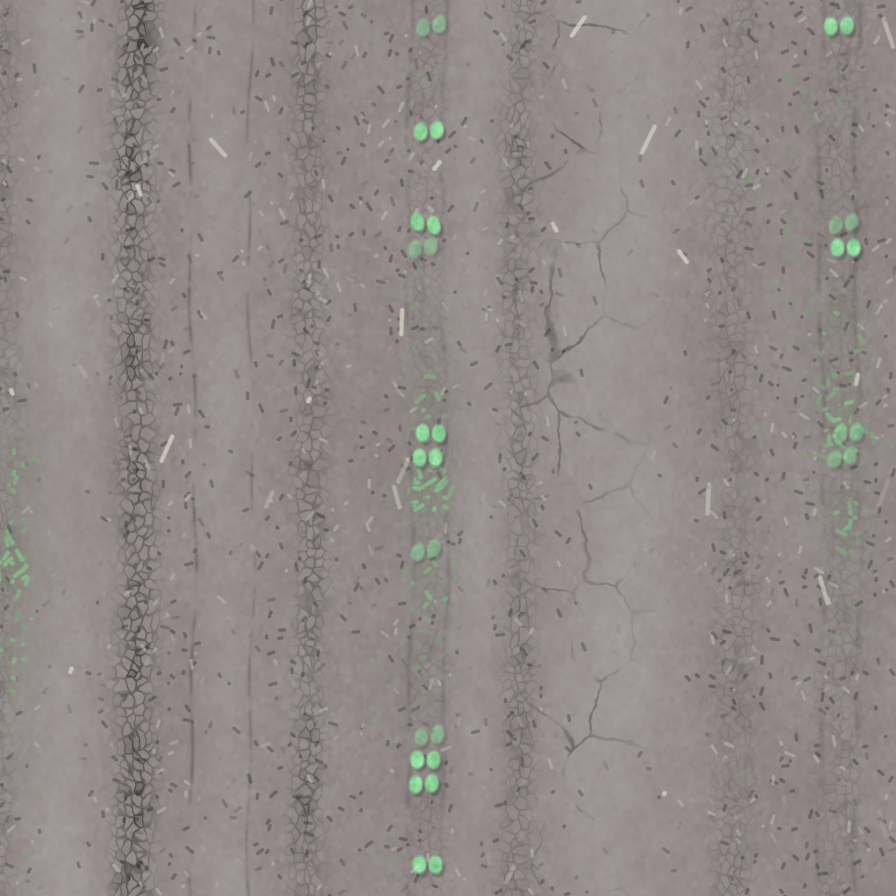
Give the GLSL for this texture, as a three.js fragment shader.

```glsl
varying vec2 vUv;

float hash(vec2 p) {
  return fract(sin(dot(p, vec2(127.1, 311.7))) * 43758.5);
}

vec2 hash2(vec2 p) {
  return vec2(hash(p), hash(p + 19.7));
}

float band(float x, float center, float width) {
  float d = (x - center) / width;
  return exp(-d * d);
}

// Layered, rotated sines
float waves(vec2 p) {
  float sum = 0.0, amp = 0.6;
  for (int i = 0; i < 5; i++) {
    sum += amp * sin(p.x + 1.4 * sin(p.y * 0.7)) * sin(p.y + 1.2 * sin(p.x * 0.8));
    p = mat2(1.5, 1.1, -1.1, 1.5) * p + 1.3;
    amp *= 0.65;
  }
  return sum;
}

// Nearest distance, second distance, cell value
vec3 cellular(vec2 p) {
  vec3 c = vec3(8.0, 8.0, 0.0);
  for (float j = -1.0; j < 1.5; j++)
    for (float i = -1.0; i < 1.5; i++) {
      vec2 id = floor(p) + vec2(i, j);
      float d = length(id + hash2(id) - p);
      if (d < c.x) c = vec3(d, c.x, hash(id + 5.3));
      else c.y = min(c.y, d);
    }
  return c;
}

// Scattered rounded strokes, mostly upright when spread is small
float strokes(vec2 p, float cells, vec2 size, float density, float spread, float seed) {
  float mask = 0.0;
  for (float j = -1.0; j < 1.5; j++)
    for (float i = -1.0; i < 1.5; i++) {
      vec2 id = floor(p * cells) + vec2(i, j);
      vec2 r = hash2(id + seed);
      vec2 q = p - (id + 0.1 + 0.8 * r) / cells;
      float a = spread * (hash(id + seed + 7.1) - 0.5);
      q = mat2(cos(a), sin(a), -sin(a), cos(a)) * q;
      q.y -= clamp(q.y, -size.x * r.x, size.x * r.x);
      float shown = smoothstep(0.0, 0.12, density - hash(id + seed + 3.7));
      mask = max(mask, shown * (1.0 - smoothstep(0.4, 1.3, length(q) / size.y)));
    }
  return mask;
}

// Leaf pairs along the middle and right crop rows
float seedlings(vec2 p) {
  float mask = 0.0;
  for (float row = 1.0; row < 2.5; row++)
    for (float i = 0.0; i < 8.5; i++) {
      bool grows = row < 1.5 ? (mod(i, 3.0) < 1.5 || i > 7.5) : (mod(i, 2.0) < 0.5 && i > 3.5);
      if (!grows) continue;
      float pairs = row < 1.5 && i == 1.0 ? 3.0 : 1.0 + floor(2.0 * hash(vec2(i, row)));
      for (float k = 0.0; k < 2.5; k++) {
        if (k >= pairs) continue;
        vec2 r = hash2(vec2(i * 3.0 + k, row * 17.0));
        vec2 q = p - vec2(0.013 + 0.464 * row, 0.035 + 0.117 * i + 0.027 * (k - 0.5 * pairs + 0.5));
        q.x += 0.012 * (r.x - 0.5);
        q.y += 0.5 * (r.y - 0.5) * q.x;
        q.x = abs(q.x) - 0.009;
        float leaf = 1.0 - smoothstep(0.65, 1.15, length(q / vec2(0.0085, 0.011)));
        mask = max(mask, leaf * mix(0.55, 1.0, step(0.25, r.y)));
      }
    }
  return mask;
}

void main() {
  vec2 uv = vUv;
  float x = uv.x + 0.003 * sin(uv.y * 9.0 + 1.0) + 0.002 * sin(uv.y * 31.0);
  vec2 warped = uv + 0.006 * vec2(waves(uv * 35.0), waves(uv * 35.0 + 9.0));

  // Soil with smooth pale strips and fine grain
  float pale = band(x, 0.07, 0.04) + 0.7 * band(x, 0.25, 0.03) + 0.7 * band(x, 0.53, 0.03) + band(x, 0.69, 0.075);
  vec3 grain = cellular(uv * vec2(150.0, 125.0));
  float tone = 0.36 + 0.36 * pale + 0.16 * waves(uv * vec2(19.0, 9.0)) + 0.1 * waves(uv * 75.0);
  tone += (0.45 - 0.2 * pale) * (grain.z - 0.5) * (1.0 - grain.x);
  vec3 color = mix(vec3(0.53, 0.495, 0.49), vec3(0.645, 0.615, 0.61), tone);

  // Crumbled tracks
  float track = band(x, 0.152, 0.02) + 0.6 * band(x, 0.345, 0.018) + 0.45 * band(x, 0.58, 0.018);
  track += 0.3 * band(x, 0.82, 0.025) + 0.22 * band(x, 0.94, 0.03) + 0.22 * band(x, 0.477, 0.025) + 0.3 * band(x, 0.0, 0.02);
  track *= 0.85 + 0.4 * waves(uv * vec2(40.0, 22.0));
  track = clamp(track, 0.0, 1.0);
  vec3 clod = cellular(warped * vec2(100.0, 80.0));
  float gap = 1.0 - smoothstep(0.03, 0.35, clod.y - clod.x);
  color *= 1.0 - track * (0.05 + 0.34 * gap + 0.22 * smoothstep(0.6, 0.9, clod.z) - 0.1 * clod.z);

  // Long seams and branching cracks
  float seam = 0.7 * band(x, 0.215, 0.0022) + 0.5 * band(x, 0.28, 0.002) + 0.4 * band(x, 0.458, 0.003);
  seam += 0.4 * band(x, 0.496, 0.003) + 0.4 * band(x, 0.917, 0.003) + 0.4 * band(x, 0.957, 0.003);
  color *= 1.0 - 0.28 * seam * smoothstep(-0.5, 0.5, waves(uv * vec2(20.0, 28.0)));
  vec3 plate = cellular(warped * vec2(13.0, 12.0) + 2.0);
  float crack = 1.0 - smoothstep(0.01, 0.06, plate.y - plate.x);
  crack *= band(x, 0.645, 0.055) * smoothstep(-0.35, 0.5, waves(uv * 24.0 + 4.0));
  color *= 1.0 - 0.27 * crack;

  // Dark crumbs, pale chips and straw
  float rough = 1.0 - 0.75 * clamp(pale, 0.0, 1.0);
  color *= 1.0 - 0.25 * strokes(uv, 75.0, vec2(0.004, 0.0022), 0.3 * rough, 3.0, 11.0);
  color = mix(color, vec3(0.73, 0.71, 0.69), 0.6 * strokes(uv, 60.0, vec2(0.005, 0.002), 0.2 * rough, 2.5, 23.0));
  color = mix(color, vec3(0.83, 0.81, 0.77), 0.85 * strokes(uv, 15.0, vec2(0.017, 0.0028), 0.15, 1.6, 41.0));

  // Weeds gathered in tufts along each row
  float tufts = 0.0, strays = 0.5 * band(x, 0.87, 0.05);
  for (float row = 0.0; row < 2.5; row++) {
    float center = 0.013 + 0.464 * row;
    float clump = band(uv.y, 0.36 + 0.085 * row, 0.14) * (0.6 + 0.4 * sin(uv.y * 55.0 + row * 2.0));
    tufts += band(x, center, 0.025) * clump;
    strays += band(x, center - 0.025, 0.055);
  }
  strays *= smoothstep(-0.2, 0.9, waves(uv * vec2(25.0, 18.0) + 3.0));
  float density = 0.85 * tufts + 0.25 * strays + 0.02;
  float weeds = strokes(uv, 85.0, vec2(0.006, 0.0028), density, 5.0, 61.0);
  vec3 weedColor = mix(vec3(0.50, 0.59, 0.47), vec3(0.52, 0.76, 0.54), clamp(1.4 * tufts, 0.0, 1.0));
  color = mix(color, vec3(0.47, 0.52, 0.44), 0.4 * clamp(tufts, 0.0, 1.0));
  color = mix(color, weedColor, 0.8 * weeds);

  // Seedlings with a soft shadow
  color *= 1.0 - 0.22 * seedlings(uv + vec2(-0.003, 0.004));
  vec3 leafColor = vec3(0.56, 0.84, 0.61) + 0.08 * waves(uv * 160.0);
  color = mix(color, leafColor, seedlings(uv));

  gl_FragColor = vec4(color, 1.0);
}
```
